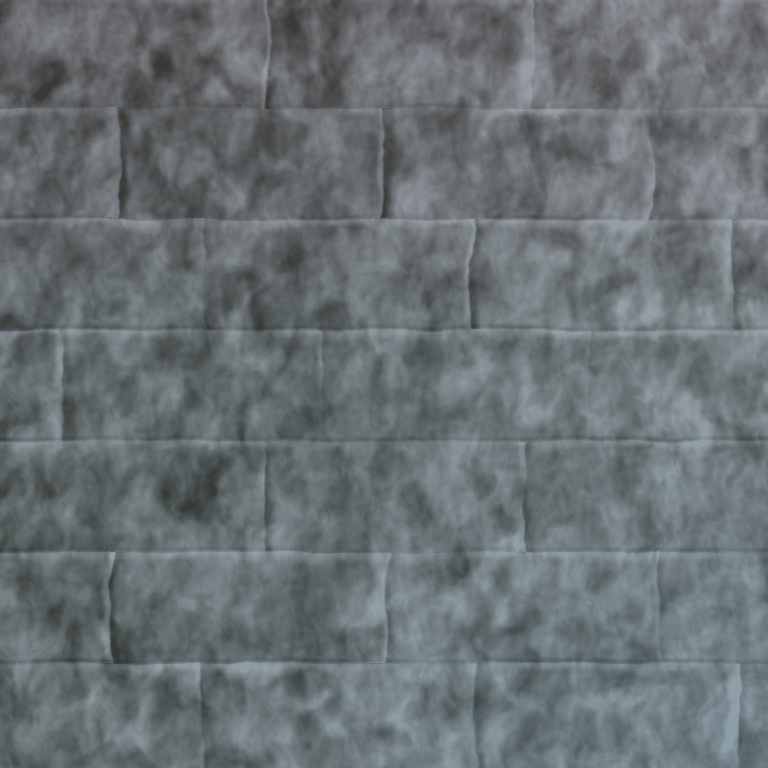
Give the GLSL for this texture, as a three.js fragment shader.

```glsl
varying vec2 vUv;

const float ROW_HEIGHT = 0.1445;
const float WALL_TOP = 1.004;
const float BRICK_WIDTH = 0.349;
const float FIRST_JOINT = 0.342;
const float ODD_ROW_SHIFT = 0.19;
const float ROW_PAIR_SHIFT = 0.078;
const float JOINT_JITTER = 0.014;
const float EDGE = 0.002;
const float LEDGE_WIDTH = 0.018;
const float SHADOW_WIDTH = 0.016;
const float BASE_TONE = 0.50;
const float MOTTLE = 1.75;
const float RELIEF = 1.5;
const float GRAIN = 0.3;
const float BRICK_VARIATION = 0.22;

const vec3 DARK_STONE = vec3(0.32, 0.35, 0.35);
const vec3 PALE_STONE = vec3(0.51, 0.55, 0.57);
const vec3 WARM_TINT = vec3(0.020, -0.008, -0.002);
const vec3 COOL_TINT = vec3(-0.020, 0.002, 0.014);

float hash(vec2 p) {
  return fract(sin(dot(p, vec2(127.1, 311.7))) * 43758.5);
}

float noise(vec2 p) {
  vec2 i = floor(p);
  vec2 f = fract(p);
  f = f * f * (3.0 - 2.0 * f);
  float low = mix(hash(i), hash(i + vec2(1.0, 0.0)), f.x);
  float high = mix(hash(i + vec2(0.0, 1.0)), hash(i + vec2(1.0, 1.0)), f.x);
  return mix(low, high, f.y);
}

float fbm(vec2 p) {
  float sum = 0.0;
  float amplitude = 0.5;
  for (int i = 0; i < 4; i++) {
    sum += amplitude * noise(p);
    p = mat2(1.6, 1.2, -1.2, 1.6) * p + 7.3;
    amplitude *= 0.5;
  }
  return sum / 0.9375;
}

// Split stone: broad vertical clefts under a finer grain
float stoneHeight(vec2 p) {
  return 0.55 * fbm(p * vec2(21.0, 13.0) + 31.0) + 0.45 * fbm(p * vec2(50.0, 40.0));
}

// Light ledge below each course, thin shadow above it
float courseJoint(vec2 p, float row, float below) {
  float above = ROW_HEIGHT - below;
  float strength = mix(0.05, 0.6, noise(vec2(p.x * 7.0, row * 5.0)));
  float width = LEDGE_WIDTH * mix(0.4, 1.4, noise(p * vec2(32.0, 9.0)));
  float ledge = smoothstep(0.0, EDGE, below) * (1.0 - smoothstep(width * 0.2, width, below));
  float shadow = smoothstep(0.0, EDGE, above) * (1.0 - smoothstep(EDGE, 0.008, above));
  return strength * ledge - 0.55 * strength * shadow;
}

// Tapered, worn ridge left of each upright joint, shadow on its right
float uprightJoint(vec2 p, vec2 id, float side, float along) {
  float taper = mix(1.0, mix(0.2, 1.0, along), hash(id + 4.0));
  float rough = mix(0.5, 1.4, noise(p * vec2(20.0, 45.0)));
  float width = mix(0.005, 0.024, hash(id + 9.0)) * taper * rough;
  float wear = smoothstep(0.2, 0.65, noise(p * vec2(9.0, 19.0) + 60.0));
  float ridge = smoothstep(-width - 0.004, -width * 0.5, side) * (1.0 - smoothstep(-EDGE, EDGE, side));
  float shadow = smoothstep(-EDGE, EDGE, side) * (1.0 - smoothstep(EDGE, SHADOW_WIDTH * rough, side));
  return mix(0.15, 0.65, hash(id + 17.0)) * ridge * mix(0.25, 1.0, wear)
    - mix(0.25, 0.75, hash(id + 23.0)) * shadow * mix(0.5, 1.0, wear);
}

void main() {
  vec2 p = vUv;

  // Courses with slightly uneven edges
  float depth = WALL_TOP - p.y + 0.008 * (fbm(p * vec2(16.0, 5.0)) - 0.5);
  float row = floor(depth / ROW_HEIGHT);
  float below = depth - row * ROW_HEIGHT;

  // Staggered upright joints
  float start = FIRST_JOINT - ODD_ROW_SHIFT * mod(row, 2.0)
    - ROW_PAIR_SHIFT * step(2.0, mod(row, 4.0));
  float u = p.x - start + 0.022 * (fbm(p * vec2(8.0, 17.0)) - 0.5);
  vec2 joint = vec2(floor(u / BRICK_WIDTH + 0.5), row);
  float side = u - joint.x * BRICK_WIDTH + JOINT_JITTER * (hash(joint) - 0.5);
  vec2 brick = joint + vec2(step(0.0, side), 0.0);

  // Tone of each brick, eased at its edges
  float inset = min(abs(side), min(below, ROW_HEIGHT - below));
  float tone = BASE_TONE + BRICK_VARIATION * (hash(brick + 41.0) - 0.5) * smoothstep(0.0, 0.006, inset);

  // Mottled, rough face lit from the upper left
  vec2 warp = vec2(noise(p * 30.0), noise(p * 30.0 + 50.0)) - 0.5;
  tone += MOTTLE * (fbm(p * vec2(32.0, 24.0) + 0.8 * warp) - 0.5);
  vec2 lightStep = vec2(-0.0035, 0.003);
  tone += RELIEF * (stoneHeight(p - lightStep) - stoneHeight(p + lightStep));
  tone += GRAIN * (fbm(p * vec2(100.0, 75.0) + 15.0) - 0.5);
  tone -= 0.35 * smoothstep(0.58, 0.78, fbm(p * vec2(18.0, 11.0) + 80.0));

  // Joints and broad daylight falloff
  tone += courseJoint(p, row, below);
  tone += uprightJoint(p, joint, side, below / ROW_HEIGHT);
  tone += 0.46 * (p.x - 0.5) - 0.14 * (p.y - 0.5);

  vec3 color = mix(DARK_STONE, PALE_STONE, clamp(tone, -0.6, 1.35));
  color += WARM_TINT * smoothstep(0.45, 1.0, p.y);
  color += COOL_TINT * (1.0 - smoothstep(0.0, 0.6, p.y)) * p.x;
  gl_FragColor = vec4(color, 1.0);
}
```
